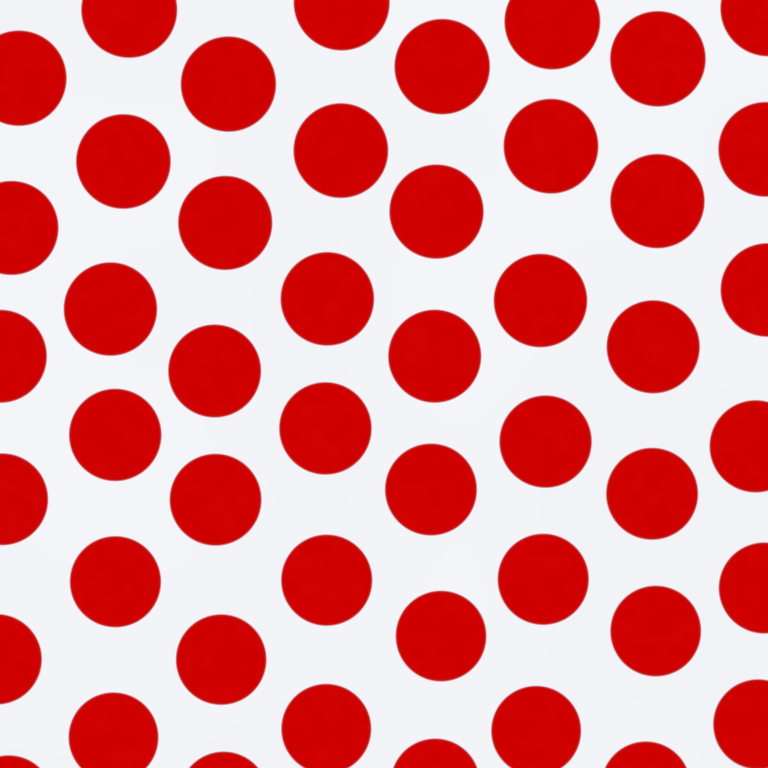
Write a WebGL 2 fragment shader that draws this pattern.

```glsl
#version 300 es
precision highp float;
precision highp int;
// Draws red polka dots in loosely staggered columns on a cool white ground.

uniform vec2 u_resolution;
out vec4 outColor;

// Integer hash of a cell, giving two values in 0..1
vec2 hash2(ivec2 cell) {
    uvec2 v = uvec2(cell + 1024) * 1664525u + 1013904223u;
    v.x += v.y * 1664525u;
    v.y += v.x * 1664525u;
    v ^= v >> 16u;
    v.x += v.y * 1664525u;
    v.y += v.x * 1664525u;
    v ^= v >> 16u;
    return vec2(v & 0xffffu) / 65535.0;
}

// Smooth value noise in 0..1
float valueNoise(vec2 p) {
    ivec2 c = ivec2(floor(p));
    vec2 f = fract(p);
    f = f * f * (3.0 - 2.0 * f);
    float low = mix(hash2(c).x, hash2(c + ivec2(1, 0)).x, f.x);
    float high = mix(hash2(c + ivec2(0, 1)).x, hash2(c + ivec2(1, 1)).x, f.x);
    return mix(low, high, f.y);
}

// Signed distance to the nearest dot, negative inside
float dotDistance(vec2 p) {
    const vec2 pitch = vec2(0.1405, 0.187);
    float nearest = 1.0;
    int middleColumn = int(round((p.x - 0.0035) / pitch.x));
    for (int i = -1; i <= 1; i++) {
        int column = middleColumn + i;
        // Odd columns sit higher, and each column slides a little
        float baseY = 0.536 + 0.074 * float(column & 1)
                    + 0.03 * (hash2(ivec2(column, 77)).x - 0.5);
        int middleRow = int(round((p.y - baseY) / pitch.y));
        for (int j = -1; j <= 1; j++) {
            int row = middleRow + j;
            vec2 jitter = hash2(ivec2(column, row)) - 0.5;
            vec2 center = vec2(0.0035, baseY) + pitch * vec2(column, row)
                        + jitter * vec2(0.018, 0.026);
            // Upper rows lean to the right, and their dots are larger
            center.x += 0.018 * smoothstep(0.5, 0.9, center.y);
            float radius = mix(0.058, 0.0622, clamp(center.y, 0.0, 1.0));
            nearest = min(nearest, length(p - center) - radius);
        }
    }
    return nearest;
}

void main() {
    vec2 p = gl_FragCoord.xy / u_resolution.y;
    float pixel = 1.0 / u_resolution.y;
    float d = dotDistance(p);

    // Ground and ink, each with a faint unevenness
    vec3 ground = vec3(0.95, 0.957, 0.972) + 0.012 * (valueNoise(p * 5.0) - 0.5);
    vec3 red = vec3(0.812, 0.002, 0.002) + 0.012 * (valueNoise(p * 60.0) - 0.5);
    vec3 rim = vec3(0.76, 0.09, 0.10);

    // A thin dull rim, then a soft step to the ground
    float soft = max(0.0017, 0.7 * pixel);
    vec3 ink = mix(red, rim, smoothstep(-0.0034, -0.0014, d));
    outColor = vec4(mix(ink, ground, smoothstep(-soft, soft, d)), 1.0);
}
```
